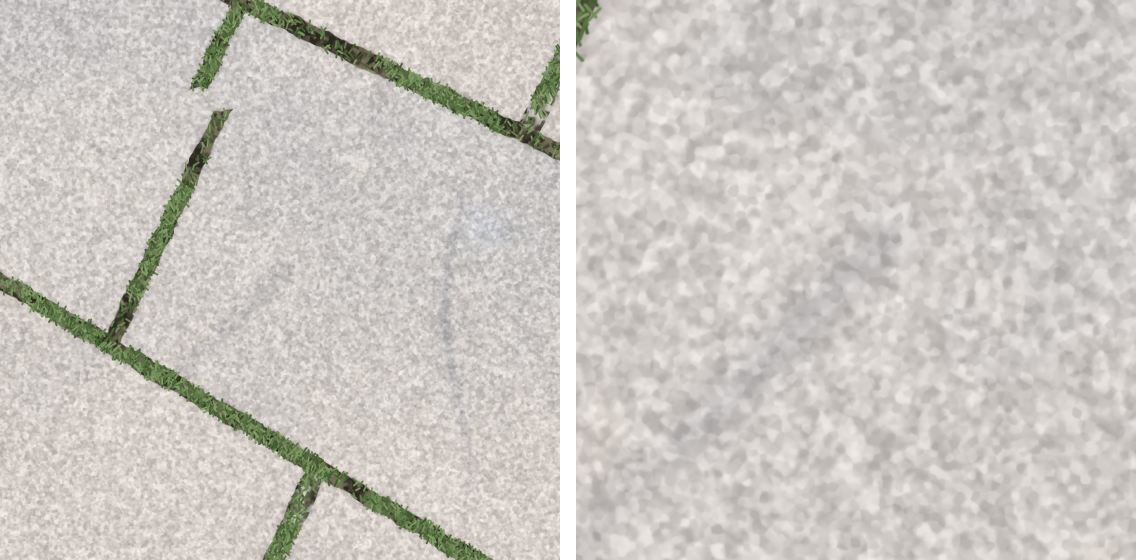
Left, the full canvas; right, a detail of the centre.
Reproduce this texture procedurally as a WebGL 2 fragment shader.

```glsl
#version 300 es
precision highp float;

uniform vec2 u_resolution;
out vec4 fragColor;

const vec3 COOL_STONE = vec3(0.795, 0.785, 0.780);
const vec3 WARM_STONE = vec3(0.835, 0.805, 0.780);
const vec3 DARK_SOIL = vec3(0.17, 0.16, 0.12);
const vec3 DRY_SOIL = vec3(0.47, 0.43, 0.36);
const vec3 DEEP_GRASS = vec3(0.24, 0.34, 0.17);
const vec3 PALE_GRASS = vec3(0.53, 0.64, 0.42);
const float JOINT_LEAN = 0.48;
const float SLAB_LENGTH = 1.15;

vec2 hash22(vec2 p) {
    vec3 q = fract(p.xyx * vec3(0.1031, 0.1030, 0.0973));
    q += dot(q, q.yzx + 33.33);
    return fract((q.xx + q.yz) * q.zy);
}

// Cellular noise: random cell tones blended by distance to each seed
float cellTone(vec2 p) {
    vec2 cell = floor(p);
    vec2 sum = vec2(0.0);
    for (int y = -1; y <= 1; y++)
    for (int x = -1; x <= 1; x++) {
        vec2 id = cell + vec2(x, y);
        vec2 d = id + hash22(id) - p;
        sum += exp(-6.0 * dot(d, d)) * vec2(hash22(id + 57.0).x, 1.0);
    }
    return sum.x / sum.y;
}

float segmentDistance(vec2 p, vec2 a, vec2 b) {
    vec2 pa = p - a, ba = b - a;
    return length(pa - ba * clamp(dot(pa, ba) / dot(ba, ba), 0.0, 1.0));
}

float softSpot(vec2 p, vec2 center, vec2 radius) {
    vec2 d = (p - center) / radius;
    return exp(-dot(d, d));
}

// Height of a course: slightly wider towards the right
float courseHeight(float x) {
    return 0.704 + 0.114 * x;
}

float courseCoord(vec2 p) {
    return (p.y + 0.588 * p.x - 0.499) / courseHeight(p.x);
}

// Signed distance to the joints, negative inside
float jointDistance(vec2 p) {
    p += 0.0016 * sin(p.yx * 71.0 + 2.0 * sin(p * 43.0));
    float v = courseCoord(p);
    float course = floor(v);
    float bed = abs(v - round(v)) * courseHeight(p.x) * 0.88 - 0.0145;

    // Staggered cross joints; the middle one is broken and shifted
    float odd = mod(course, 2.0);
    float upper = (1.0 - odd) * step(0.822, p.y);
    float start = 0.012 + 0.521 * odd + 0.043 * course - 0.061 * upper;
    float u = p.x - JOINT_LEAN * p.y - start;
    u -= round(u / SLAB_LENGTH) * SLAB_LENGTH;
    float cross = abs(u) * 0.90 - mix(0.0135, 0.0175, odd);
    float gap = (1.0 - odd) * (0.020 - abs(p.y - 0.822));
    return min(bed, max(cross, gap));
}

// One layer of short blades rooted inside the joints
vec3 addGrass(vec3 color, vec2 p, float scale, float seed, float px) {
    vec2 cell = floor(p * scale);
    for (int y = -1; y <= 1; y++)
    for (int x = -1; x <= 1; x++) {
        vec2 id = cell + vec2(x, y);
        vec2 h = hash22(id + seed), k = hash22(id + seed + 91.0);
        vec2 root = (id + h) / scale;
        float cover = 0.2 + 0.8 * smoothstep(0.25, 0.65, cellTone(root * 11.0));
        if (jointDistance(root) > 0.0 || k.x > cover) continue;
        float angle = 0.4 + 2.4 * h.y;
        vec2 reach = vec2(cos(angle), sin(angle)) * mix(0.4, 0.85, h.x) / scale;
        float d = segmentDistance(p, root - reach, root + reach);
        float blade = 1.0 - smoothstep(0.0, 0.0013 + px, d);
        color = mix(color, mix(DEEP_GRASS, PALE_GRASS, k.y), blade);
    }
    return color;
}

vec3 stoneColor(vec2 p) {
    float course = floor(courseCoord(p));
    float blotch = cellTone(p * 5.0 + 3.0) + 0.4 * cellTone(p * 23.0) - 0.7;
    float warmth = mix(0.85 - 0.8 * p.y, 0.85, abs(clamp(course, -1.0, 1.0)));
    vec3 color = mix(COOL_STONE, WARM_STONE, clamp(warmth + 0.7 * blotch, 0.0, 1.0));

    // Fine grain
    float grain = cellTone(p * 140.0) + 0.8 * cellTone(p * 235.0 + 19.0) - 0.9;
    color += 0.15 * grain + 0.03 * blotch;

    // Faint veins, a stain and pale spots
    float bend = p.x - 0.815 - 0.02 * sin((p.y - 0.595) * 10.8);
    float vein = exp(-pow(bend / 0.009, 2.0)) * softSpot(p, vec2(0.81, 0.40), vec2(1.0, 0.27));
    float streak = exp(-pow(segmentDistance(p, vec2(0.33, 0.34), vec2(0.52, 0.52)) / 0.016, 2.0));
    float stain = segmentDistance(p, vec2(0.145, 0.748), vec2(0.203, 0.718));
    float stainMask = exp(-pow(stain / 0.006, 2.0)) * cellTone(p * 70.0);
    color -= vec3(0.10, 0.09, 0.07) * (vein + 0.6 * streak + 1.4 * stainMask);
    color += vec3(0.08, 0.07, 0.04) * softSpot(p, vec2(0.645, 0.692), vec2(0.017));
    color += vec3(0.00, 0.02, 0.05) * softSpot(p, vec2(0.865, 0.595), vec2(0.04));
    return color;
}

void main() {
    vec2 p = gl_FragCoord.xy / u_resolution.y;
    float px = 1.0 / u_resolution.y;
    float d = jointDistance(p) + 0.004 * (cellTone(p * 85.0) - 0.5);

    // Stone, contact shade, soil, then grass
    vec3 color = stoneColor(p) * (1.0 - 0.12 * exp(-max(d, 0.0) / 0.004));
    float crumbs = cellTone(p * 150.0) * 0.6 + cellTone(p * 38.0) * 0.6 - 0.1;
    vec3 soil = mix(DARK_SOIL, DRY_SOIL, smoothstep(0.2, 0.85, crumbs));
    color = mix(soil, color, smoothstep(-px, px, d));
    for (int layer = 0; layer < 3; layer++)
        color = addGrass(color, p, 105.0 + 14.0 * float(layer), 31.0 * float(layer), px);
    fragColor = vec4(clamp(color, 0.0, 1.0), 1.0);
}
```
